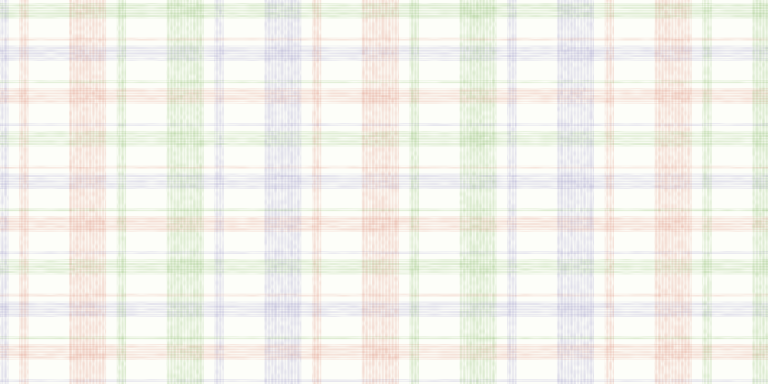
This pattern is drawn by a WebGL 2 fragment shader. Its source:

```glsl
#version 300 es
precision highp float;
// Pastel woven plaid: wide and narrow stripes cycle through pink, green and
// lavender in both directions. Each direction is a layer of translucent ink,
// broken into fine uneven threads, and the two layers multiply over the paper.

#define BANDS_X 3.935        // stripe cells per canvas height, going across
#define BANDS_Y 9.0          // stripe cells per canvas height, going down
#define OFFSET vec2(-0.607, 0.03)
#define WARP_THREADS 30.0    // threads per cell
#define WEFT_THREADS 16.0
#define WARP_DASH 95.0       // thread flecks per canvas height
#define WEFT_DASH 38.0
#define THREAD_DEPTH 0.42    // contrast between thread and gap
#define FLECK_DEPTH 0.75     // contrast of the wear along a thread

uniform vec2 u_resolution;
out vec4 fragColor;

const vec3 PAPER = vec3(0.992, 0.996, 0.976);
// Light absorbed by each ink: pink, green, lavender
const vec3 INKS[3] = vec3[3](
    vec3(0.020, 0.074, 0.086),
    vec3(0.076, 0.043, 0.096),
    vec3(0.066, 0.070, 0.032));

float hash(vec2 p) {
    p = fract(p * vec2(0.1031, 0.1173));
    p += dot(p, p.yx + 33.33);
    return fract((p.x + p.y) * p.x * 7.31);
}

// Noise that is smooth along one thread and independent between threads
float fleck(float along, float thread) {
    float i = floor(along);
    float f = smoothstep(0.0, 1.0, along - i);
    return mix(hash(vec2(i, thread)), hash(vec2(i + 1.0, thread)), f);
}

// Antialiased stripe covering a..b, with edge softness w
float stripe(float t, float a, float b, float w) {
    return clamp((t - a) / w + 0.5, 0.0, 1.0) * clamp((b - t) / w + 0.5, 0.0, 1.0);
}

// Uneven thread density, averaging about one
float threads(float across, float along, float count) {
    float s = across * count;
    float id = floor(s) + 200.0;
    float fade = 1.0 - smoothstep(0.4, 1.0, fwidth(s));
    float ridge = -cos(6.28318 * s) * THREAD_DEPTH * fade;
    float wear = (fleck(along, id) - 0.5) * FLECK_DEPTH;
    float tone = (hash(vec2(id, 71.0)) - 0.5) * 0.3;
    return 1.0 + ridge + wear + tone;
}

vec3 ink(float index) {
    return INKS[int(mod(index, 3.0))];
}

// Absorption of one direction; wide and thin hold stripe limits in a cell
vec3 layer(float s, vec2 wide, vec2 thin, float wideInk, float thinInk) {
    float cell = floor(s);
    float t = s - cell;
    float w = fwidth(s);
    return ink(cell + wideInk) * stripe(t, wide.x, wide.y, w)
         + ink(cell + thinInk) * stripe(t, thin.x, thin.y, w);
}

void main() {
    vec2 p = gl_FragCoord.xy / u_resolution.y;
    float u = p.x * BANDS_X + OFFSET.x;
    float v = (1.0 - p.y) * BANDS_Y + OFFSET.y;

    // Vertical and horizontal stripes
    vec3 warp = layer(u, vec2(0.10, 0.48), vec2(0.59, 0.685), 0.0, 1.0);
    vec3 weft = layer(v, vec2(0.10, 0.46), vec2(0.915, 0.98), 1.0, 0.0);

    // Thread texture
    warp *= threads(u, p.y * WARP_DASH, WARP_THREADS);
    weft *= threads(v, p.x * WEFT_DASH, WEFT_THREADS) * 0.92;

    fragColor = vec4(PAPER * (1.0 - warp) * (1.0 - weft), 1.0);
}
```
